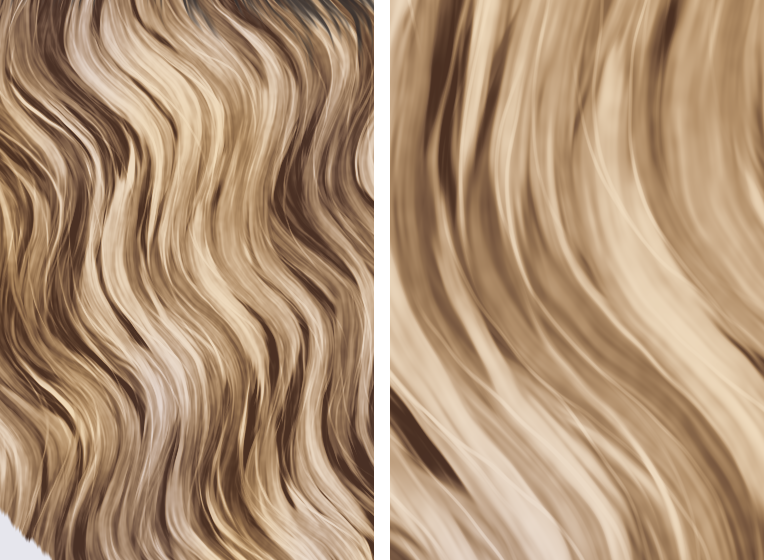
Left: the whole. Right: its middle third, enlarged.
This texture is drawn by a WebGL 2 fragment shader. Its source:

```glsl
#version 300 es
precision highp float;
// Draws overlapping locks of wavy blonde hair with dark gaps, fine strands and flyaways.

#define WAVE_LENGTH 0.47
#define WAVE_HEIGHT 0.042
#define WAVE_TILT 0.45
#define DRIFT 0.30
#define WARP 0.08
#define LOCK_PITCH 0.088
#define LOCK_LAYERS 5
#define FLYAWAY_LAYERS 6
#define STREAK_CONTRAST 0.7
#define TONE_GAIN 3.5
#define TONE_BIAS 0.2

uniform vec2 u_resolution;
out vec4 fragColor;

float hash(vec2 p) {
  vec3 q = fract(vec3(p.xyx) * vec3(0.1031, 0.1030, 0.0973));
  q += dot(q, q.yzx + 33.33);
  return fract((q.x + q.y) * q.z);
}

float noise(vec2 p) {
  vec2 cell = floor(p), f = fract(p);
  f = f * f * (3.0 - 2.0 * f);
  float low = mix(hash(cell), hash(cell + vec2(1, 0)), f.x);
  float high = mix(hash(cell + vec2(0, 1)), hash(cell + vec2(1, 1)), f.x);
  return mix(low, high, f.y);
}

// Position within the wave; p.y runs from the roots downwards
float wavePhase(vec2 p) {
  return 6.2832 * (p.y + WAVE_TILT * p.x - 0.37) / WAVE_LENGTH + 1.5708;
}

// Coordinate that stays constant along one strand
float strandCoord(vec2 p, float seed) {
  float bend = WARP * (noise(p * vec2(3.0, 3.5) + seed * 7.3) - 0.5);
  bend += 0.014 * (noise(p * vec2(12.0, 9.0) + seed * 3.1) - 0.5);
  bend += 0.003 * (noise(p * vec2(50.0, 32.0) + seed * 5.9) - 0.5);
  float skew = 0.16 * (hash(vec2(seed, 4.0)) - 0.5) * p.y;
  return p.x - DRIFT * p.y - WAVE_HEIGHT * sin(wavePhase(p)) - bend - skew;
}

// Fine hairs at four widths, centred on zero
float streaks(float u, float t, float seed) {
  float s = 0.8 * noise(vec2(u * 38.0 + seed * 17.0, t * 5.0));
  s += 0.7 * noise(vec2(u * 90.0 + seed * 29.0, t * 10.0));
  s += 0.6 * noise(vec2(u * 180.0 + seed * 41.0, t * 17.0));
  s += 0.5 * noise(vec2(u * 300.0 + seed * 53.0, t * 26.0));
  return s - 1.3;
}

// Colour ramp from shadow to highlight; stops follow the area of each shade
vec3 hairColor(float tone) {
  vec3 shades[6] = vec3[6](
    vec3(0.29, 0.19, 0.14), vec3(0.45, 0.33, 0.25), vec3(0.58, 0.45, 0.33),
    vec3(0.69, 0.56, 0.43), vec3(0.79, 0.68, 0.57), vec3(0.92, 0.85, 0.77));
  float stops[6] = float[6](0.03, 0.135, 0.32, 0.55, 0.78, 0.97);
  vec3 c = shades[0];
  for (int i = 1; i < 6; i++)
    c = mix(c, shades[i], clamp((tone - stops[i - 1]) / (stops[i] - stops[i - 1]), 0.0, 1.0));
  return c;
}

void main() {
  vec2 p = gl_FragCoord.xy / u_resolution.y;
  p.y = 1.0 - p.y;
  float pixel = 1.0 / u_resolution.y;
  float sheen = sin(wavePhase(p) + 0.9);

  // Deep hair behind the locks
  float baseStreak = streaks(strandCoord(p, 1.0), p.y, 1.0);
  float level = -0.85 + 0.9 * baseStreak;

  // Tapered locks, darker ones below and lighter ones above
  for (int i = 0; i < LOCK_LAYERS; i++) {
    float seed = float(i) + 2.0;
    float depth = float(i) / float(LOCK_LAYERS - 1);
    float pitch = LOCK_PITCH * mix(1.0, 0.65, depth);
    float u = strandCoord(p, seed);
    float v = u / pitch + 0.37 * seed;
    float id = floor(v), f = fract(v);
    float rnd = hash(vec2(id, seed * 13.0));
    float halfWidth = 0.46 * smoothstep(0.35, 0.8, noise(vec2(id * 5.7 + seed * 31.0, p.y * 3.4 + rnd * 9.0)));
    float center = 0.5 + (rnd - 0.5) * (0.92 - 2.0 * halfWidth);
    float away = abs(f - center);
    float inside = min(f, 1.0 - f);
    float streak = streaks(u, p.y, seed);
    float edge = halfWidth + 0.22 * streak - 0.04;
    float soft = 0.1 + pixel / pitch;
    float cover = smoothstep(-soft, soft, edge - away) * smoothstep(0.0, 0.1, inside);
    float shadow = smoothstep(0.28, 0.0, away - edge) * smoothstep(0.02, 0.2, halfWidth);
    shadow *= smoothstep(0.0, 0.2, inside);
    float across = away / max(halfWidth, 0.05);
    float lock = mix(-0.38, 0.16, depth) + 0.95 * (hash(vec2(id, seed + 50.0)) - 0.5);
    lock += STREAK_CONTRAST * streak + 0.2 * sheen - 0.25 * min(across * across, 1.2);
    level = mix(level - 0.25 * shadow, lock, cover);
  }

  // Single loose hairs crossing the locks
  for (int i = 0; i < FLYAWAY_LAYERS; i++) {
    float seed = float(i) + 20.0;
    float v = (strandCoord(p, seed) + 0.3 * (hash(vec2(seed, 8.0)) - 0.5) * p.y) * 19.0;
    float id = floor(v);
    float offset = abs(fract(v) - mix(0.15, 0.85, hash(vec2(id, seed)))) / 19.0;
    float present = smoothstep(0.5, 0.85, noise(vec2(id * 3.1 + seed * 11.0, p.y * 7.0)));
    level += 0.3 * present * (1.0 - smoothstep(0.0004, 0.0014 + pixel, offset));
  }

  // Broad light, faint fuzz and the darker lower lengths
  level += 0.5 * (noise(p * vec2(4.0, 3.0) + 3.7) - 0.5) - 0.2 * smoothstep(0.68, 1.0, p.y);
  level += 0.1 * (noise(p * vec2(150.0, 110.0)) - 0.5);
  vec3 color = hairColor(1.0 / (1.0 + exp(-TONE_GAIN * (level + TONE_BIAS))));
  float warmth = noise(p * vec2(7.0, 4.0) + 11.0) - 0.5;
  color *= 1.0 + warmth * vec3(0.05, 0.0, -0.18);

  // Dark roots along the top and the pale backdrop in the lower corner
  float roots = smoothstep(0.0, 0.09, 0.085 * smoothstep(0.3, 0.6, p.x) + 0.13 * baseStreak - p.y);
  color = mix(color, vec3(0.19, 0.17, 0.17), 0.85 * roots);
  float backdrop = p.y - 0.9 - 1.15 * p.x + 0.012 * baseStreak;
  color = mix(color, vec3(0.9, 0.9, 0.93), smoothstep(-0.004, 0.008 + pixel, backdrop));
  fragColor = vec4(color, 1.0);
}
```
